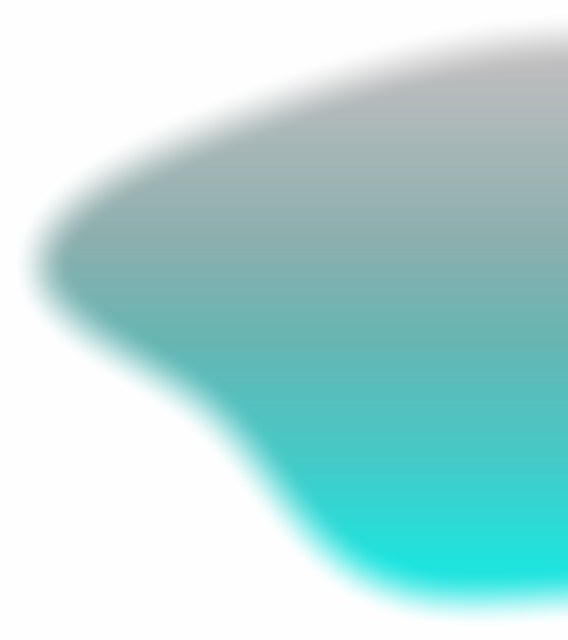
Write a Shadertoy shader that draws this background.

```glsl
// Colours of the blob, from top to bottom
const vec3 PAPER     = vec3(0.997, 0.998, 0.998);
const vec3 GREY      = vec3(0.740, 0.740, 0.745);
const vec3 SAGE      = vec3(0.550, 0.685, 0.680);
const vec3 TEAL      = vec3(0.400, 0.710, 0.700);
const vec3 TURQUOISE = vec3(0.270, 0.790, 0.780);
const vec3 AQUA      = vec3(0.120, 0.890, 0.870);

// Heights of the colour stops
const float GREY_Y      = 0.896;
const float SAGE_Y      = 0.629;
const float TEAL_Y      = 0.466;
const float TURQUOISE_Y = 0.284;
const float AQUA_Y      = 0.121;

// Joints of the outline, in units of canvas height
const vec2 TOP_RIGHT    = vec2(1.016, 0.930);
const vec2 SHOULDER     = vec2(0.391, 0.822);
const vec2 TIP          = vec2(0.065, 0.586);
const vec2 WAIST        = vec2(0.326, 0.359);
const vec2 BASE         = vec2(0.729, 0.064);
const vec2 BOTTOM_RIGHT = vec2(1.016, 0.080);

const float BLUR = 0.047;   // half width of the soft edge
const int STEPS = 14;       // line pieces per curve

vec2 bezier(vec2 a, vec2 b, vec2 c, vec2 d, float t) {
    float s = 1.0 - t;
    return s * s * s * a + 3.0 * s * s * t * b + 3.0 * s * t * t * c + t * t * t * d;
}

float segmentDistance(vec2 p, vec2 a, vec2 b) {
    vec2 pa = p - a, ba = b - a;
    return length(pa - ba * clamp(dot(pa, ba) / dot(ba, ba), 0.0, 1.0));
}

// Adds one curve to the distance; flips side at each crossing left of p
void addCurve(vec2 p, vec2 a, vec2 b, vec2 c, vec2 d, inout float dist, inout float side) {
    vec2 from = a;
    for (int i = 1; i <= STEPS; i++) {
        vec2 to = bezier(a, b, c, d, float(i) / float(STEPS));
        dist = min(dist, segmentDistance(p, from, to));
        if ((from.y > p.y) != (to.y > p.y)) {
            float crossX = mix(from.x, to.x, (p.y - from.y) / (to.y - from.y));
            if (crossX < p.x) side = -side;
        }
        from = to;
    }
}

// Signed distance to the blob, negative inside; it runs off the right side
float blobDistance(vec2 p) {
    float dist = 10.0, side = 1.0;
    addCurve(p, TOP_RIGHT, vec2(0.807, 0.964), vec2(0.560, 0.887), SHOULDER, dist, side);
    addCurve(p, SHOULDER, vec2(0.221, 0.757), vec2(0.065, 0.681), TIP, dist, side);
    addCurve(p, TIP, vec2(0.065, 0.492), vec2(0.241, 0.434), WAIST, dist, side);
    addCurve(p, WAIST, vec2(0.449, 0.253), vec2(0.488, 0.064), BASE, dist, side);
    addCurve(p, BASE, vec2(0.820, 0.064), vec2(0.920, 0.070), BOTTOM_RIGHT, dist, side);
    return dist * side;
}

float ramp(float from, float to, float y) {
    return clamp((y - from) / (to - from), 0.0, 1.0);
}

vec3 blobColour(float y) {
    vec3 colour = mix(GREY, SAGE, ramp(GREY_Y, SAGE_Y, y));
    colour = mix(colour, TEAL, ramp(SAGE_Y, TEAL_Y, y));
    colour = mix(colour, TURQUOISE, ramp(TEAL_Y, TURQUOISE_Y, y));
    return mix(colour, AQUA, ramp(TURQUOISE_Y, AQUA_Y, y));
}

void mainImage(out vec4 fragColor, in vec2 fragCoord) {
    vec2 p = fragCoord / iResolution.y;
    float cover = 1.0 - smoothstep(-BLUR, BLUR, blobDistance(p));
    fragColor = vec4(mix(PAPER, blobColour(p.y), cover), 1.0);
}
```
